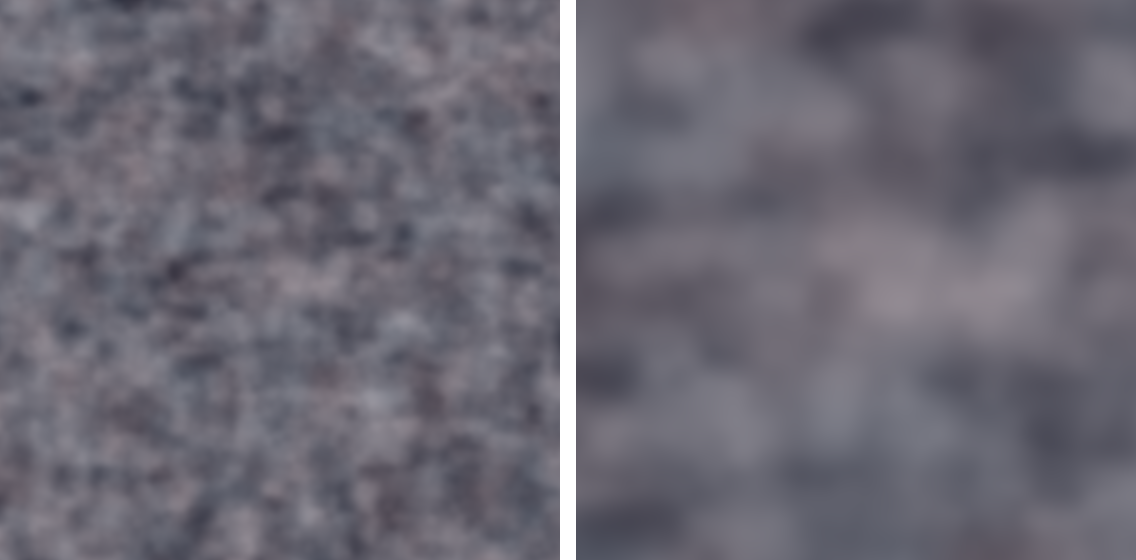
Left, the full canvas; right, a detail of the centre.
Write a three.js fragment shader that draws this texture.

```glsl
// Soft blurred grey-violet stone grain with scattered dark pits and pale flecks.
varying vec2 vUv;

float hash(vec2 p) {
  vec3 q = fract(vec3(p.xyx) * 0.1031);
  q += dot(q, q.yzx + 33.33);
  return fract((q.x + q.y) * q.z);
}

// Smooth value noise, centred on zero
float noise(vec2 p) {
  vec2 cell = floor(p);
  vec2 f = fract(p);
  vec2 w = f * f * f * (f * (f * 6.0 - 15.0) + 10.0);
  float low = mix(hash(cell), hash(cell + vec2(1.0, 0.0)), w.x);
  float high = mix(hash(cell + vec2(0.0, 1.0)), hash(cell + vec2(1.0, 1.0)), w.x);
  return mix(low, high, w.y) - 0.5;
}

mat2 rotation(float angle) {
  float c = cos(angle), s = sin(angle);
  return mat2(c, s, -s, c);
}

// Soft oval spots, at most one per grid cell
float spots(vec2 p, float share, float radius, float seed) {
  vec2 cell = floor(p);
  float sum = 0.0;
  for (int y = -1; y <= 1; y++) {
    for (int x = -1; x <= 1; x++) {
      vec2 id = cell + vec2(float(x), float(y));
      vec2 key = id + seed;
      vec2 centre = id + 0.1 + 0.8 * vec2(hash(key + 11.3), hash(key + 27.7));
      vec2 d = rotation((hash(key + 41.9) - 0.5) * 1.6) * (p - centre);
      d *= vec2(mix(0.65, 1.1, hash(key + 53.1)), 1.15) / radius;
      float strength = mix(0.5, 1.0, hash(key + 67.3));
      sum += step(hash(key), share) * strength * exp(-dot(d, d));
    }
  }
  return sum;
}

void main() {
  vec2 p = vUv;

  // Cloudy grain at several sizes
  float tone = 0.10 * noise(p * 9.0 + 3.7);
  tone += 0.15 * noise(rotation(0.5) * p * 21.0 + 40.2);
  tone += 0.09 * noise(p * vec2(30.0, 36.0) + 91.4);
  tone += 0.03 * noise(rotation(0.3) * p * 62.0 + 130.6);

  // Faint upright and level streaks
  tone += 0.07 * noise(p * vec2(30.0, 8.0) + 170.8);
  tone += 0.06 * noise(p * vec2(9.0, 38.0) + 210.1);

  // Dark pits and pale flecks, with slightly uneven outlines
  vec2 warp = 0.012 * vec2(noise(p * 30.0 + 250.3), noise(p * 30.0 + 290.9));
  tone -= 0.14 * spots((p + warp) * 9.0, 0.45, 0.20, 310.0);
  tone += 0.11 * spots((p + warp) * 8.0, 0.26, 0.20, 370.0);

  // Cool shadows, warmer lights and a gentle drift of hue
  vec3 color = vec3(0.414, 0.404, 0.446) + tone * vec3(1.0, 0.95, 0.90);
  float drift = noise(p * 11.0 + 420.5) + 0.6 * noise(p * 24.0 + 460.2);
  color += drift * vec3(0.030, -0.004, -0.012);

  gl_FragColor = vec4(color, 1.0);
}
```
